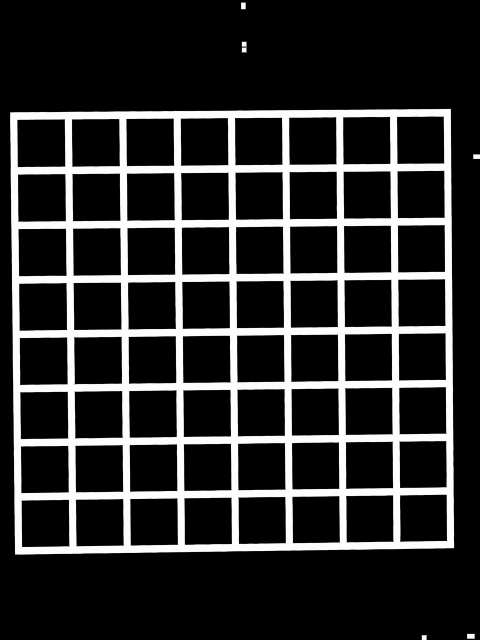
A Shadertoy shader for this pattern:

```glsl
// A white 8 by 8 lattice on black, slightly skewed like a hand-held print, with a few white flecks.
// The skewed quad is unwrapped to lattice coordinates by inverse bilinear mapping,
// then lines and flecks are drawn as smoothed distance functions.

const float CELLS = 8.0;
const vec2 CELL_SIZE = vec2(0.1127);          // in canvas widths
const vec2 HALF_LINE = vec2(0.0074, 0.0078);  // upright, level
const vec2 FORESHORTEN = vec2(0.0085, -0.0085);
const float EDGE_WEAR = 0.0005;
const vec3 INK = vec3(0.0);
const vec3 PAPER = vec3(0.993);

// Hash without sine
float hash12(vec2 p) {
    vec3 q = fract(vec3(p.xyx) * 0.1031);
    q += dot(q, q.yzx + 33.33);
    return fract((q.x + q.y) * q.z);
}

float valueNoise(vec2 p) {
    vec2 i = floor(p), f = fract(p);
    f = f * f * (3.0 - 2.0 * f);
    float low = mix(hash12(i), hash12(i + vec2(1, 0)), f.x);
    float high = mix(hash12(i + vec2(0, 1)), hash12(i + vec2(1, 1)), f.x);
    return mix(low, high, f.y);
}

// Position inside a nearly rectangular quad, 0 to 1 along each side
vec2 quadCoords(vec2 p, vec2 bl, vec2 br, vec2 tl, vec2 tr) {
    mat2 toQuad = inverse(mat2(br - bl, tl - bl));
    vec2 twist = bl - br + tr - tl;
    vec2 uv = toQuad * (p - bl);
    for (int i = 0; i < 3; i++) {
        uv = toQuad * (p - bl - uv.x * uv.y * twist);
    }
    return uv;
}

float boxDistance(vec2 p, vec2 halfSize) {
    vec2 q = abs(p) - halfSize;
    return max(q.x, q.y);
}

// Distance to the lattice lines, cut off at the outer frame
float latticeDistance(vec2 g, float cells, vec2 cellSize, vec2 halfLine) {
    vec2 nearest = clamp(round(g), 0.0, cells);
    vec2 line = abs(g - nearest) * cellSize - halfLine;
    float frame = boxDistance((g - 0.5 * cells) * cellSize,
                              0.5 * cells * cellSize + halfLine);
    return max(min(line.x, line.y), frame);
}

// Distance to the stray flecks; each entry is centre and half size
float fleckDistance(vec2 p) {
    vec4 flecks[6] = vec4[6](
        vec4(0.507, 1.321, 0.0048, 0.0069),
        vec4(0.5087, 1.2413, 0.0048, 0.005),
        vec4(0.5087, 1.2292, 0.0048, 0.005),
        vec4(0.9935, 1.0069, 0.0075, 0.0047),
        vec4(0.8837, 0.0049, 0.005, 0.005),
        vec4(0.981, 0.0078, 0.0078, 0.005));
    float d = 1.0;
    for (int i = 0; i < 6; i++) {
        d = min(d, boxDistance(p - flecks[i].xy, flecks[i].zw));
    }
    return d;
}

// Coverage with an edge about one pixel wide
float coverage(float d, float pixel) {
    return 1.0 - smoothstep(-0.65 * pixel, 0.65 * pixel, d);
}

void mainImage(out vec4 fragColor, in vec2 fragCoord) {
    float pixel = 1.0 / iResolution.x;
    vec2 p = fragCoord * pixel;

    // Skewed sheet to lattice coordinates
    vec2 uv = quadCoords(p, vec2(0.0387, 0.1858), vec2(0.9387, 0.1988),
                            vec2(0.0286, 1.0915), vec2(0.9319, 1.0984));
    uv -= FORESHORTEN * uv * (1.0 - uv);

    // Lines with faintly uneven edges
    float lattice = latticeDistance(uv * CELLS, CELLS, CELL_SIZE, HALF_LINE);
    lattice += EDGE_WEAR * (valueNoise(p * 90.0) - 0.5);

    float white = max(coverage(lattice, pixel), coverage(fleckDistance(p), pixel));
    fragColor = vec4(mix(INK, PAPER, white), 1.0);
}
```
